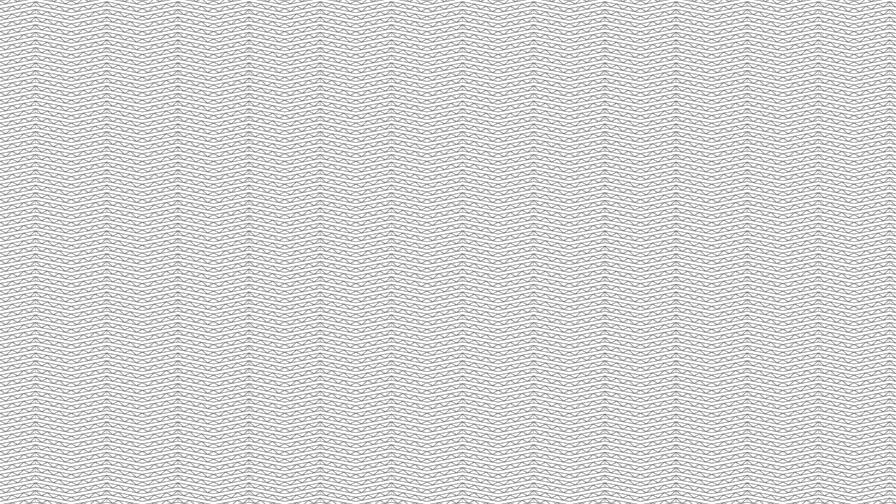
Write a Shadertoy shader that draws this pattern.

```glsl
// Stacked chevron bands drawn as thin trusses: two rails with zigzag bracing.

// Lengths are fractions of the canvas height.
const float PERIOD = 0.1412;     // peak to peak across
const float ROWS = 66.0;         // bands down the canvas
const float DROP = 0.0135;       // fall from peak to valley
const float BAND = 0.0082;       // rail to rail
const float BRACES = 6.0;        // diagonals from peak to valley
const float LINE_WIDTH = 0.00100;
const float POST_THINNING = 0.00025; // taken off each side of the posts
const float FILTER_WIDTH = 1.4;  // smoothing footprint in pixels
const int SAMPLES = 5;           // subsamples per footprint side
const vec3 PAPER = vec3(0.995);
const vec3 INK = vec3(0.24);

// Turns a vertical gap to a sloped line into a perpendicular distance.
float slopedDistance(float gap, float slope) {
    return abs(gap) * inversesqrt(1.0 + slope * slope);
}

float trussDistance(vec2 p) {
    // Mirror each column about its peak: 0 at the peak, 1 at the valley.
    float run = abs(fract(p.x / PERIOD) - 0.5) * 2.0;
    float halfPeriod = 0.5 * PERIOD;
    float fall = DROP / halfPeriod;

    // Straighten the chevron, then repeat the band vertically.
    float v = (fract((p.y + DROP * run) * ROWS) - 0.5) / ROWS;

    float rails = slopedDistance(abs(v) - 0.5 * BAND, fall);

    // Bracing starts at the upper rail on each peak.
    float phase = fract(run * BRACES * 0.5);
    float zigzag = (abs(2.0 * phase - 1.0) - 0.5) * BAND;
    float direction = phase < 0.5 ? -1.0 : 1.0;
    float braceSlope = direction * BAND * BRACES / halfPeriod - fall;
    float brace = slopedDistance(v - zigzag, braceSlope);

    // Upright post under each peak.
    float post = length(vec2(run * halfPeriod, max(abs(v) - 0.5 * BAND, 0.0)));

    return min(rails, min(brace, post + POST_THINNING));
}

void mainImage(out vec4 fragColor, in vec2 fragCoord) {
    float sampleSize = FILTER_WIDTH / (iResolution.y * float(SAMPLES));

    // Average subsamples so that hairlines keep their weight.
    float coverage = 0.0;
    for (int j = 0; j < SAMPLES; j++) {
        for (int i = 0; i < SAMPLES; i++) {
            vec2 offset = (vec2(i, j) + 0.5) / float(SAMPLES) - 0.5;
            vec2 p = (fragCoord + offset * FILTER_WIDTH) / iResolution.y;
            float edge = 0.5 * LINE_WIDTH - trussDistance(p);
            coverage += clamp(edge / sampleSize + 0.5, 0.0, 1.0);
        }
    }
    coverage /= float(SAMPLES * SAMPLES);

    fragColor = vec4(mix(PAPER, INK, coverage), 1.0);
}
```
